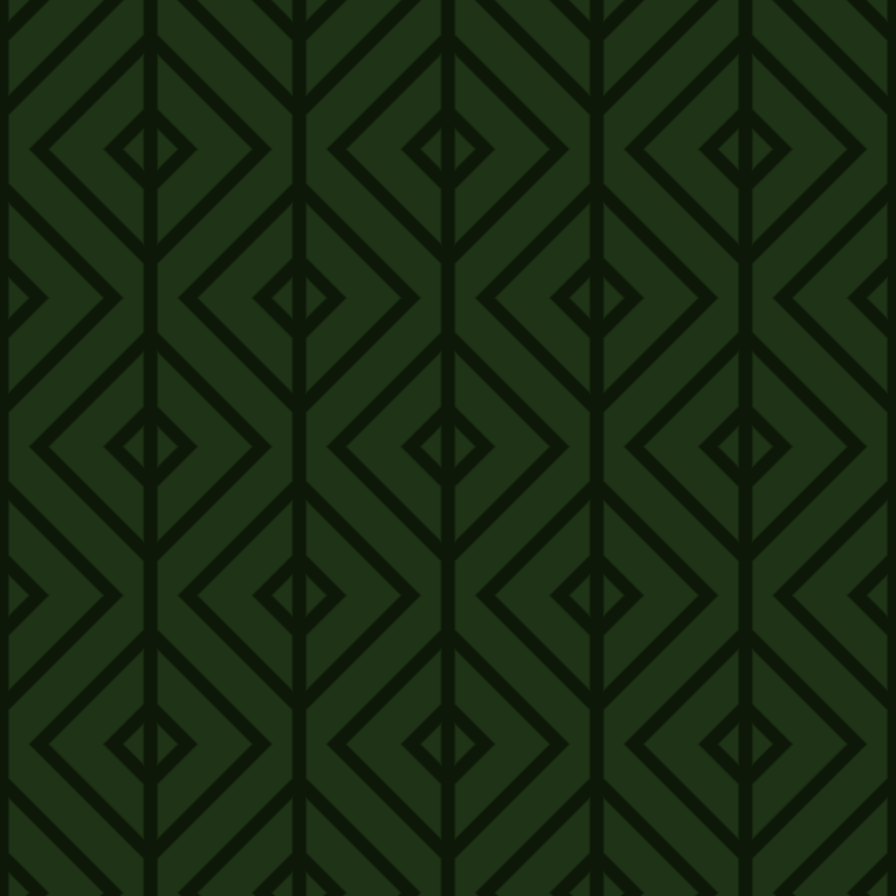
Write a WebGL 2 fragment shader that draws this pattern.

```glsl
#version 300 es
precision highp float;
// Dark green lattice of concentric diamonds, three repeats across and down.
// Each cell is folded by symmetry, so two diamond rings and the upright bars
// come from a single distance to the nearest line.

uniform vec2 u_resolution;
out vec4 outColor;

// Distance to the outlines of two nested diamonds, staggered by half a cell.
float diamondRings(vec2 folded) {
  float radius = folded.x + folded.y;
  radius = min(radius, 1.0 - radius);
  return abs(abs(radius - 0.25) - 0.125) * 0.70711;
}

// Distance to the upright bars through every column of diamond centres.
float uprightBars(vec2 folded) {
  return min(folded.x, 0.5 - folded.x);
}

void main() {
  float side = min(u_resolution.x, u_resolution.y);
  vec2 centred = (gl_FragCoord.xy - 0.5 * u_resolution) / side;

  // Cell units, with a diamond centre at the middle of the canvas
  float repeats = 3.012;
  vec2 cell = (centred - vec2(0.0, 0.0015)) * repeats;
  vec2 folded = abs(fract(cell + 0.5) - 0.5);

  // Soft-edged lines of one common width
  float lineDistance = min(diamondRings(folded), uprightBars(folded));
  float softness = max(0.006, 0.7 * repeats / side);
  float ground = smoothstep(-softness, softness, lineDistance - 0.0235);

  vec3 lineGreen = vec3(0.05, 0.095, 0.03);
  vec3 groundGreen = vec3(0.12, 0.20, 0.085);
  outColor = vec4(mix(lineGreen, groundGreen, ground), 1.0);
}
```
